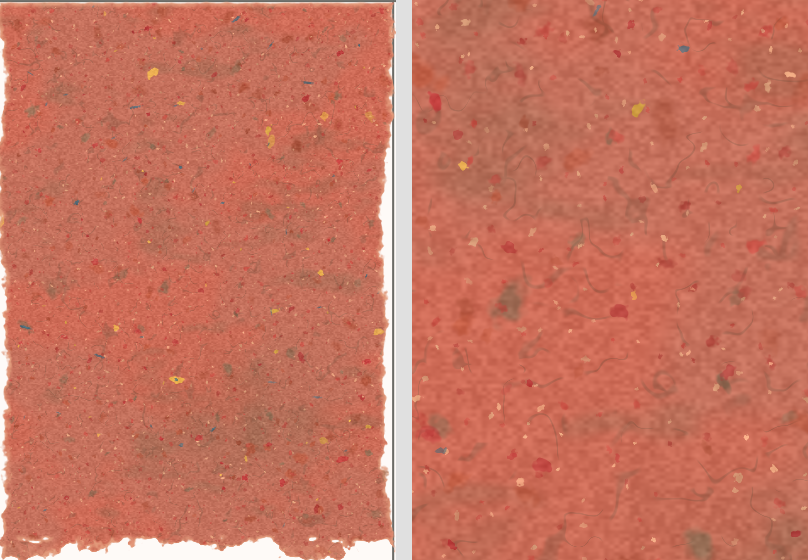
Left, the full canvas; right, a detail of the centre.
Write a WebGL 2 fragment shader that draws this texture.

```glsl
#version 300 es
precision highp float;
// Draws a sheet of handmade brick-red paper with coloured flecks and torn edges.
uniform vec2 u_resolution;
out vec4 fragColor;

#define BRICK vec3(0.812, 0.422, 0.342)
#define ROSE vec3(0.776, 0.443, 0.364)
#define SMUDGE vec3(0.60, 0.415, 0.32)
#define PEACH vec3(0.90, 0.63, 0.50)
#define BACKING vec3(0.995, 0.98, 0.97)
#define SCAN_GREY vec3(0.42, 0.42, 0.40)
#define GRAIN 0.135
#define SMUDGE_AMOUNT 0.68
#define FIBRE_AMOUNT 0.32
#define TEAR_ROUGHNESS 0.020
#define TUFT_DEPTH 0.055

// Three random values per cell, from products and fractions only
vec3 hash3(vec2 cell, float seed) {
    vec3 q = fract((cell.xyx + seed * vec3(3.7, 5.3, 7.1)) * vec3(0.1031, 0.1030, 0.0973));
    q += dot(q, q.yxz + 33.33);
    return fract((q.xxy + q.yzz) * q.zyx);
}

float hash(vec2 cell, float seed) {
    vec3 q = fract((cell.xyx + seed * vec3(3.7, 5.3, 7.1)) * 0.1031);
    q += dot(q, q.yzx + 33.33);
    return fract((q.x + q.y) * q.z);
}

float noise(vec2 p, float seed) {
    vec2 i = floor(p), f = fract(p);
    f = f * f * (3.0 - 2.0 * f);
    vec2 e = vec2(1.0, 0.0);
    return mix(mix(hash(i, seed), hash(i + e, seed), f.x),
               mix(hash(i + e.yx, seed), hash(i + e.xx, seed), f.x), f.y);
}

float fbm(vec2 p, float seed) {
    float sum = 0.0, amp = 0.571;
    for (int k = 0; k < 3; k++) {
        sum += amp * noise(p, seed + float(k));
        p = mat2(1.6, 1.2, -1.2, 1.6) * p;
        amp *= 0.5;
    }
    return sum;
}

// Scatters ragged elliptical flecks, at most one per cell; checks the four nearest cells
void flecks(inout vec3 col, vec2 p, float cell, float chance, vec2 radii,
            float stretch, float soft, vec4 tint, float seed) {
    float px = 1.0 / u_resolution.y;
    vec2 home = floor(p / cell - 0.5);
    for (int k = 0; k < 4; k++) {
        vec2 c = home + vec2(k & 1, k >> 1);
        vec3 place = hash3(c, seed);
        if (place.z > chance) continue;
        vec2 d = p - (c + place.xy) * cell;
        vec3 form = hash3(c, seed + 1.0);
        float r = mix(radii.x, radii.y, form.x * form.x * form.x);
        float s = sqrt(mix(1.0, stretch, form.y));
        if (length(d) > 2.0 * r * s + px) continue;
        float a = 6.2832 * form.z;
        d = mat2(cos(a), -sin(a), sin(a), cos(a)) * d;
        float rag = 0.9 * (noise(d / r * 1.6 + c * 7.0, seed + 2.0) - 0.5);
        float dist = (length(d * vec2(1.0 / s, s)) / r - 1.0 + rag) * r / s;
        float blur = max(soft * r, 0.6 * px);
        float cover = 1.0 - smoothstep(-blur, blur, dist);
        vec3 look = hash3(c, seed + 3.0);
        col = mix(col, tint.rgb * mix(0.88, 1.1, look.x), cover * tint.a * mix(0.5, 1.0, look.y));
    }
}

// Thin curled strands that follow a level line of warped noise
float strands(vec2 p, float scale, float seed) {
    float mask = smoothstep(0.56, 0.70, noise(p * scale * 1.3, seed));
    if (mask <= 0.0) return 0.0;
    vec2 curl = p * scale + 0.9 * noise(p * scale * 1.7, seed + 1.0);
    return mask * (1.0 - smoothstep(0.01, 0.05, abs(noise(curl, seed + 2.0) - 0.5)));
}

// Signed depth inside the torn outline, positive on the paper
float sheetDepth(vec2 p, float width) {
    float rag = TEAR_ROUGHNESS * (fbm(p * 62.0, 11.0) - 0.5);
    float left = p.x + 0.002 - 0.012 * smoothstep(0.3, 0.75, noise(vec2(p.y * 7.0, 0.5), 21.0));
    float inset = mix(0.022, 0.006, smoothstep(0.62, 0.78, p.y));
    inset -= 0.014 * smoothstep(0.14, 0.05, p.y);
    float right = width - inset - p.x + 0.010 * (noise(vec2(p.y * 9.0, 0.5), 31.0) - 0.5);
    float depth = min(min(left, right) + rag, 0.995 - p.y + 0.2 * rag);
    if (p.y > 0.12) return depth;
    float tuft = smoothstep(0.50, 0.72, fbm(p * vec2(15.0, 14.0), 47.0));
    float shred = 0.075 * (fbm(p * 48.0, 44.0) - 0.5) * smoothstep(0.055, 0.020, p.y);
    float bottom = p.y - 0.032 + TUFT_DEPTH * tuft * smoothstep(-0.02, 0.03, p.y) + shred;
    return min(depth, bottom + 0.5 * rag);
}

void main() {
    vec2 p = gl_FragCoord.xy / u_resolution.y;
    float width = u_resolution.x / u_resolution.y;
    float px = 1.0 / u_resolution.y;

    // Pulp: broad mottling, small smudges and one wide stain
    vec3 col = mix(BRICK, ROSE, smoothstep(0.36, 0.56, fbm(p * vec2(6.0, 9.0), 51.0)));
    float drift = smoothstep(0.58, 0.80, fbm(p * vec2(11.0, 24.0), 61.0));
    vec2 off = (p - vec2(0.64 * width, 0.25)) / vec2(0.16, 0.11);
    float stain = exp(-dot(off, off)) * (0.3 + 0.85 * noise(p * 24.0, 71.0));
    col = mix(col, SMUDGE, SMUDGE_AMOUNT * clamp(0.6 * drift + stain, 0.0, 1.0));

    // Fine tooth and fibres
    float tooth = 0.65 * noise(p * vec2(330.0, 460.0), 81.0) + 0.35 * noise(p * 190.0, 82.0) - 0.5;
    float hair = max(strands(p, 34.0, 83.0), strands(p.yx, 58.0, 93.0));
    col = mix(col, SMUDGE * 0.82, FIBRE_AMOUNT * hair);

    // Flecks, from soft sunken clumps to crisp chips
    flecks(col, p, 0.040, 0.50, vec2(0.003, 0.011), 1.8, 0.40, vec4(0.69, 0.31, 0.21, 0.70), 100.0);
    flecks(col, p, 0.060, 0.42, vec2(0.003, 0.011), 2.4, 0.40, vec4(0.47, 0.41, 0.31, 0.65), 120.0);
    flecks(col, p, 0.019, 0.50, vec2(0.0012, 0.0042), 1.8, 0.35, vec4(0.75, 0.26, 0.23, 0.70), 140.0);
    flecks(col, p, 0.050, 0.42, vec2(0.0018, 0.0065), 2.0, 0.15, vec4(0.73, 0.18, 0.20, 0.80), 160.0);
    flecks(col, p, 0.019, 0.50, vec2(0.0010, 0.0025), 2.2, 0.20, vec4(0.92, 0.68, 0.52, 0.90), 200.0);
    flecks(col, p, 0.080, 0.42, vec2(0.0018, 0.0100), 2.2, 0.15, vec4(0.93, 0.72, 0.29, 0.95), 240.0);
    flecks(col, p, 0.075, 0.32, vec2(0.0018, 0.0050), 5.0, 0.12, vec4(0.22, 0.42, 0.50, 0.85), 260.0);
    col += GRAIN * tooth * vec3(1.0, 0.95, 0.9);

    // Pale rim and thinned pulp along the torn outline, over a white backing
    float depth = sheetDepth(p, width);
    float thin = 1.0 - smoothstep(0.0, 0.011, depth) + 0.3 * smoothstep(0.038, 0.018, p.y);
    col = mix(col, PEACH, clamp(thin * (0.35 + 0.9 * noise(p * 90.0, 91.0)), 0.0, 0.85));
    float lineGap = min(abs(p.x - width + 0.005), abs(p.y - 0.998));
    vec3 backing = mix(BACKING, SCAN_GREY, 1.0 - smoothstep(0.0008, 0.0008 + 1.2 * px, lineGap));
    float cover = smoothstep(-0.0015 - 0.5 * px, 0.0015 + 0.5 * px, depth);
    fragColor = vec4(clamp(mix(backing, col, cover), 0.0, 1.0), 1.0);
}
```
